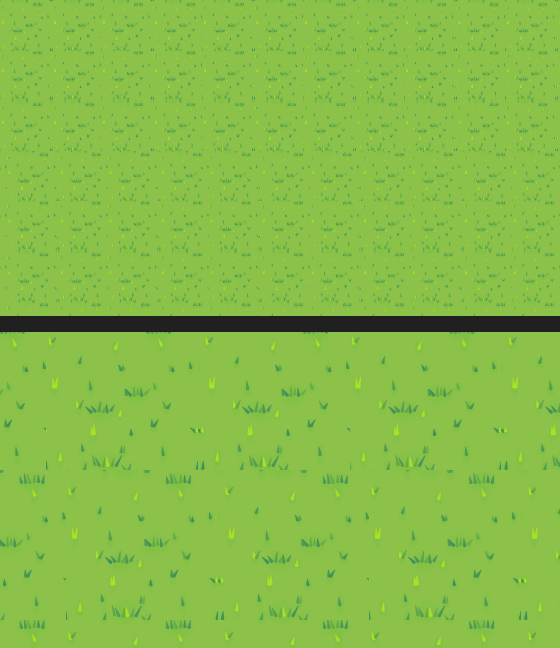
Top: the whole. Bottom: its middle third, enlarged.
A Shadertoy shader for this texture:

```glsl
// A lawn of small grass tufts, repeated about 11 times across and 6.3 times down.
// Each cell holds four wide clumps and a low-discrepancy scatter of tiny sprigs,
// all built from tapered blades; rows and columns are nudged to loosen the grid.

float hash(float n) {
    return fract(sin(n * 12.9898) * 43758.5);
}

// Coverage of a tapered blade rooted at the origin
float blade(vec2 p, vec2 tip, float pixel) {
    float h = clamp(dot(p, tip) / dot(tip, tip), 0.0, 1.0);
    float d = length(p - tip * h) - mix(0.011, 0.003, h);
    return clamp(0.5 - d / pixel, 0.0, 1.0);
}

// Paints a fan of blades; size is half width and height
void paintTuft(inout vec3 color, vec2 p, vec2 size, int blades, float seed,
               float yellowShare, float pixel) {
    if (abs(p.x) > size.x + 0.1 || abs(p.y) > size.y + 0.1) return;

    // Soft shade on the ground
    float shade = 1.0 - smoothstep(0.5, 1.3, length(p / (size + vec2(0.015, 0.0))));
    color = mix(color, vec3(0.47, 0.75, 0.25), 0.45 * shade);

    for (int i = 0; i < blades; i++) {
        float id = seed + float(i) * 1.37;
        float side = (float(i) + 0.5) / float(blades) * 2.0 - 1.0;
        vec2 root = vec2(side * size.x, 0.012 * (hash(id + 3.1) - 0.5));
        float tall = size.y * mix(0.55, 1.0, hash(id + 5.7)) * (1.0 - 0.35 * side * side);
        vec2 tip = vec2(0.025 * side + 0.035 * (hash(id + 8.3) - 0.5), tall);

        float pick = hash(id + 1.9);
        vec3 tint = mix(vec3(0.22, 0.54, 0.37), vec3(0.42, 0.68, 0.27), hash(id + 2.3));
        if (pick < yellowShare) tint = vec3(0.68, 0.89, 0.13);
        color = mix(color, tint, 0.9 * blade(p - root, tip, pixel));
    }
}

// Offset between wrapped positions in a unit cell
vec2 wrapped(vec2 d) {
    return fract(d + 0.5) - 0.5;
}

void mainImage(out vec4 fragColor, in vec2 fragCoord) {
    // Cells counted from the top left corner
    vec2 q = (fragCoord / iResolution.xy - vec2(0.0, 1.0)) * vec2(11.08, 6.31);
    q.y += 0.02;
    float pixel = 11.08 / iResolution.x;

    // Lower rows slide sideways, every third row and second column is nudged
    float row = floor(-q.y);
    q.x -= 0.13 * step(3.0, row);
    float column = floor(q.x);
    vec2 nudge = vec2(0.035 * mod(column, 2.0), mod(row, 3.0) == 1.0 ? 0.035 : 0.0);
    vec2 cell = fract(q) - nudge;

    vec3 color = vec3(0.55, 0.76, 0.29);

    // Tiny sprigs
    for (int i = 0; i < 24; i++) {
        float id = float(i);
        vec2 spot = fract(id * vec2(0.7549, 0.5698) + vec2(0.21, 0.13));
        spot += 0.07 * (vec2(hash(id + 0.4), hash(id + 7.2)) - 0.5);
        vec2 size = vec2(0.014, mix(0.035, 0.075, hash(id + 4.6)));
        int blades = hash(id + 6.5) < 0.45 ? 1 : 2;
        paintTuft(color, wrapped(cell - spot), size, blades, id * 3.7, 0.2, pixel);
    }

    // Wide clumps: position, half width, height
    vec4 clumps[4] = vec4[4](
        vec4(0.39, 0.03, 0.085, 0.095),
        vec4(0.74, 0.92, 0.085, 0.065),
        vec4(0.59, 0.50, 0.075, 0.070),
        vec4(0.36, 0.39, 0.080, 0.065));
    for (int i = 0; i < 4; i++) {
        vec4 c = clumps[i];
        float yellowShare = i == 0 ? 0.4 : 0.1;
        paintTuft(color, wrapped(cell - c.xy), c.zw, 6, 91.0 + float(i) * 17.3, yellowShare, pixel);
    }

    fragColor = vec4(color, 1.0);
}
```
